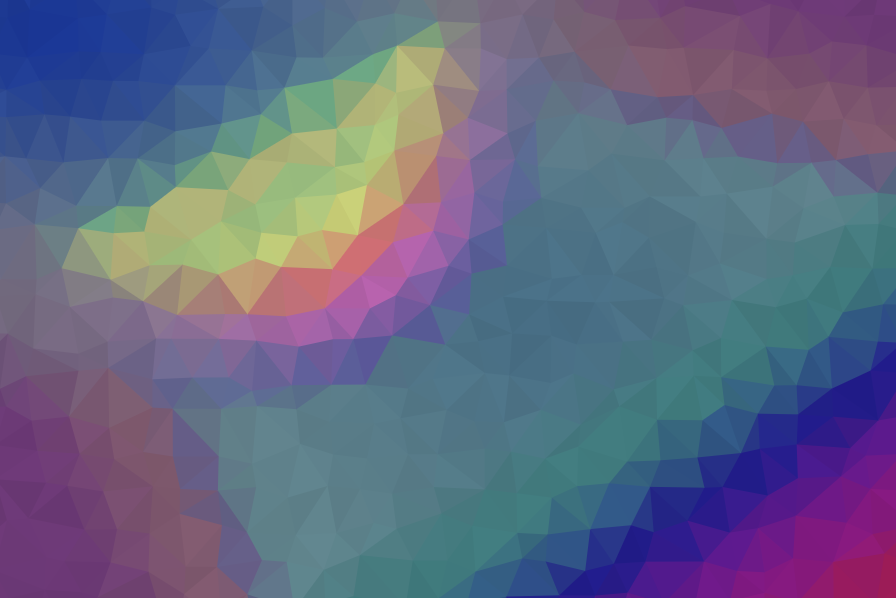
This background is drawn by a Shadertoy shader. Its source:

```glsl
// Low-poly background: a jittered grid is split into triangles, and each one
// takes a flat colour from a smooth field sampled at its centroid.
// The field layers soft glows, slanted colour ramps and one curved warm band.

const float CELL = 0.061;         // grid spacing, in canvas heights
const float JITTER = 0.34;        // vertex offset; below 0.35 no triangle flips
const float TINT_NOISE = 0.035;   // brightness change between facets

const vec3 MIST = vec3(0.38, 0.52, 0.55);
const vec3 DEEP_TEAL = vec3(0.28, 0.43, 0.52);
const vec3 SEA_GREEN = vec3(0.25, 0.48, 0.49);
const vec3 MAUVE_GRAY = vec3(0.47, 0.44, 0.49);
const vec3 ROYAL_BLUE = vec3(0.10, 0.21, 0.58);
const vec3 DUSK_VIOLET = vec3(0.39, 0.36, 0.52);
const vec3 ROSE_BROWN = vec3(0.50, 0.35, 0.43);
const vec3 PLUM = vec3(0.42, 0.22, 0.46);
const vec3 STEEL = vec3(0.19, 0.34, 0.52);
const vec3 NAVY = vec3(0.13, 0.11, 0.54);
const vec3 PURPLE = vec3(0.34, 0.10, 0.55);
const vec3 MAGENTA = vec3(0.52, 0.10, 0.51);
const vec3 CRIMSON = vec3(0.62, 0.11, 0.34);
const vec3 LEAF = vec3(0.42, 0.65, 0.50);
const vec3 SAND = vec3(0.69, 0.70, 0.47);
const vec3 LIME = vec3(0.59, 0.73, 0.49);
const vec3 LEMON = vec3(0.80, 0.82, 0.47);
const vec3 ORANGE = vec3(0.80, 0.60, 0.44);
const vec3 CORAL = vec3(0.79, 0.42, 0.44);
const vec3 ORCHID = vec3(0.71, 0.38, 0.67);
const vec3 AMETHYST = vec3(0.49, 0.36, 0.63);
const vec3 INDIGO = vec3(0.35, 0.34, 0.60);

const vec2 ARC_CENTER = vec2(0.28, 1.0);    // centre of the warm band
const float ARC_ANGLE = -0.94;              // its brightest direction
const vec2 LEAF_EDGE = vec2(0.35, 0.727);   // point on the green upper edge
const vec2 LEAF_DIR = vec2(0.86, 0.51);     // direction of that edge

vec2 hash22(vec2 p) {
    vec3 q = fract(p.xyx * vec3(0.1031, 0.1030, 0.0973));
    q += dot(q, q.yzx + 33.33);
    return fract((q.xx + q.yz) * q.zy);
}

float glow(vec2 p, vec2 center, vec2 radii) {
    vec2 q = (p - center) / radii;
    return exp(-dot(q, q));
}

vec3 blend(vec3 a, vec3 b, float from, float to, float t) {
    return mix(a, b, smoothstep(from, to, t));
}

// Violet rim, rose shoulder and plum depth along distance d
vec3 plumCorner(vec3 base, float d, float mask) {
    vec3 c = blend(DUSK_VIOLET, ROSE_BROWN, 0.0, 0.05, d);
    c = blend(c, PLUM, 0.06, 0.26, d);
    return mix(base, c, mask * smoothstep(-0.06, 0.0, d));
}

// Teal, blue, purple and red toward the lower right
vec3 nightCorner(vec3 c, vec2 p) {
    float d = dot(p - vec2(0.84, 0.10), vec2(0.58, -0.815));
    c = blend(c, SEA_GREEN, -0.17, -0.01, d);
    c = blend(c, STEEL, 0.0, 0.07, d);
    c = blend(c, NAVY, 0.07, 0.14, d);
    c = blend(c, PURPLE, 0.15, 0.23, d);
    c = blend(c, MAGENTA, 0.22, 0.32, d);
    return blend(c, CRIMSON, 0.32, 0.44, d);
}

// Green-gold leaf shape and the warm arc under it
vec3 brightLeaf(vec3 c, vec2 p) {
    vec2 q = p - ARC_CENTER;
    float turn = (atan(q.y, q.x) - ARC_ANGLE) / 0.65;
    float heat = exp(-turn * turn);
    float r = length(q) + 0.07 * (1.0 - heat);
    float rise = dot(p - LEAF_EDGE, vec2(-LEAF_DIR.y, LEAF_DIR.x));
    float along = abs(dot(p - vec2(0.48, 0.70), LEAF_DIR));
    float span = 1.0 - smoothstep(0.30, 0.47, along);

    c = mix(c, vec3(0.37, 0.56, 0.55), 0.65 * span * exp(-pow(rise / 0.08, 2.0)));
    vec3 leaf = blend(LEAF, SAND, 0.0, 0.045, -rise);
    leaf = blend(leaf, LIME, 0.06, 0.10, -rise);
    leaf = mix(leaf, LEMON, heat * heat * exp(-pow((r - 0.465) / 0.04, 2.0)));
    float inside = 1.0 - smoothstep(-0.005, 0.03, rise);
    c = mix(c, leaf, inside * span * (1.0 - smoothstep(0.48, 0.60, r)));

    vec3 band = blend(ORANGE, CORAL, 0.50, 0.535, r);
    band = blend(band, ORCHID, 0.54, 0.59, r);
    band = blend(band, AMETHYST, 0.60, 0.65, r);
    band = blend(band, INDIGO, 0.64, 0.69, r);
    float ring = smoothstep(0.465, 0.505, r) * (1.0 - smoothstep(0.685, 0.73, r));
    return mix(c, band, ring * heat);
}

vec3 field(vec2 p) {
    vec3 c = mix(MIST, DEEP_TEAL, glow(p, vec2(0.92, 0.46), vec2(0.36, 0.30)));
    c = mix(c, MAUVE_GRAY, glow(p, vec2(0.0, 0.50), vec2(0.33, 0.26)));
    c = mix(c, MAUVE_GRAY, glow(p, vec2(0.87, 1.03), vec2(0.32, 0.20)));
    c = mix(c, ROYAL_BLUE, glow(p, vec2(0.07, 0.96), vec2(0.42, 0.27)));
    float left = dot(p - vec2(0.34, 0.20), vec2(-0.91, -0.41));
    c = plumCorner(c, left, 1.0 - smoothstep(0.27, 0.52, p.y));
    float top = dot(p - vec2(1.055, 0.834), vec2(0.294, 0.956));
    c = plumCorner(c, top, smoothstep(0.76, 1.14, p.x));
    return brightLeaf(nightCorner(c, p), p);
}

vec2 vertex(vec2 id) {
    vec2 h = hash22(id + 40.0);
    float a = 6.28319 * h.x;
    return id + JITTER * sqrt(h.y) * vec2(cos(a), sin(a));
}

// Signed distance to the line a-b, positive on its left
float side(vec2 p, vec2 a, vec2 b) {
    vec2 e = normalize(b - a);
    return e.x * (p.y - a.y) - e.y * (p.x - a.x);
}

// Adds one facet, weighted by its smoothed coverage
void addFacet(inout vec4 sum, vec2 p, vec2 a, vec2 b, vec2 c, float pixel) {
    float d = min(side(p, a, b), min(side(p, b, c), side(p, c, a)));
    float cover = clamp(0.5 + d / pixel, 0.0, 1.0);
    if (cover <= 0.0) return;
    vec2 mid = (a + b + c) / 3.0;
    float tint = 1.0 + TINT_NOISE * (2.0 * hash22(mid * 17.0 + 90.0).x - 1.0);
    sum += cover * vec4(field(mid * CELL) * tint, 1.0);
}

void mainImage(out vec4 fragColor, in vec2 fragCoord) {
    float pixel = 1.0 / (iResolution.y * CELL);
    vec2 p = fragCoord * pixel;
    vec4 sum = vec4(0.0);
    for (int j = -1; j <= 1; j++)
    for (int i = -1; i <= 1; i++) {
        vec2 id = floor(p) + vec2(i, j);
        vec2 a = vertex(id), b = vertex(id + vec2(1, 0));
        vec2 c = vertex(id + 1.0), d = vertex(id + vec2(0, 1));
        // Split each quad along its shorter diagonal
        bool rising = distance(a, c) < distance(b, d);
        addFacet(sum, p, a, b, rising ? c : d, pixel);
        addFacet(sum, p, c, d, rising ? a : b, pixel);
    }
    fragColor = vec4(sum.rgb / max(sum.a, 0.001), 1.0);
}
```
